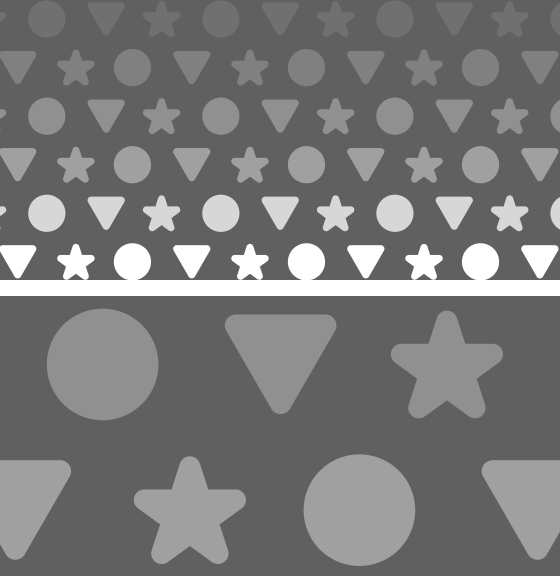
Top, the full canvas; bottom, a detail of the centre.
This pattern is drawn by a Shadertoy shader. Its source:

```glsl
// Staggered rows of circles, rounded triangles and stars, fading from white to grey upwards.

const float PERIOD = 238.7;   // width of one circle-triangle-star group
const float ROW_PITCH = 66.6;

// Signed distance from x to the nearest repeat of centre
float wrapX(float x, float centre) {
    return mod(x - centre + 0.5 * PERIOD, PERIOD) - 0.5 * PERIOD;
}

// Equilateral triangle, apex up, centred on its centroid
float sdTriangle(vec2 p, float halfSide) {
    const float k = 1.73205;
    p = vec2(abs(p.x) - halfSide, p.y + halfSide / k);
    if (p.x + k * p.y > 0.0) p = vec2(p.x - k * p.y, -k * p.x - p.y) * 0.5;
    p.x -= clamp(p.x, -2.0 * halfSide, 0.0);
    return -length(p) * sign(p.y);
}

// Five-pointed star, one tip up, folded into a single half arm
float sdStar(vec2 p, float radius, float innerRatio) {
    const vec2 k1 = vec2(0.80902, -0.58779);
    const vec2 k2 = vec2(-k1.x, k1.y);
    p.x = abs(p.x);
    p -= 2.0 * max(dot(k1, p), 0.0) * k1;
    p -= 2.0 * max(dot(k2, p), 0.0) * k2;
    p = vec2(abs(p.x), p.y - radius);
    vec2 edge = innerRatio * vec2(-k1.y, k1.x) - vec2(0.0, 1.0);
    float h = clamp(dot(p, edge) / dot(edge, edge), 0.0, radius);
    return length(p - edge * h) * sign(p.y * edge.x - p.x * edge.y);
}

void mainImage(out vec4 fragColor, in vec2 fragCoord) {
    // The canvas is 384 units tall
    float unitsPerPixel = 384.0 / iResolution.y;
    vec2 p = fragCoord * unitsPerPixel;

    // Rows are counted from the bottom; even ones are shifted sideways
    float row = floor((p.y - 24.9) / ROW_PITCH + 0.5);
    float y = p.y - 24.9 - row * ROW_PITCH;
    float shifted = 1.0 - mod(row, 2.0);
    float x = p.x - 117.4 * shifted;

    // Three shapes per group
    float circle = length(vec2(wrapX(x, 64.2), y)) - 25.5;
    float triangle = sdTriangle(vec2(wrapX(x, 145.6), 6.0 - y), 20.5) - 5.0;
    float star = sdStar(vec2(wrapX(x, 221.6 + 3.8 * shifted), y + 2.1), 21.9, 0.382) - 4.8;
    float dist = min(circle, min(triangle, star));

    // Two bright rows at the bottom, then even steps down towards the ground
    float shade = row < 2.0 ? 1.0 - 0.157 * row : 0.627 - 0.0627 * (row - 2.0);
    float coverage = clamp(0.5 - dist / unitsPerPixel, 0.0, 1.0);
    fragColor = vec4(vec3(mix(0.376, shade, coverage)), 1.0);
}
```
